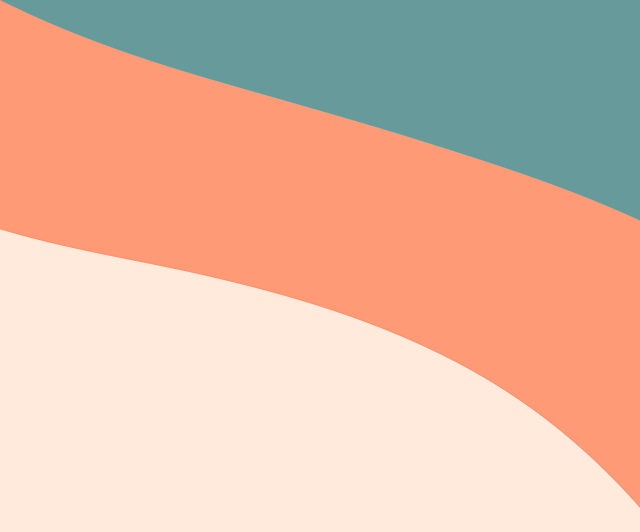
Give the GLSL for this background, as a WebGL 1 fragment shader.

```glsl
precision highp float;

uniform vec2 u_resolution;

#define TEAL vec3(0.404, 0.608, 0.608)
#define CORAL vec3(1.0, 0.604, 0.463)
#define CREAM vec3(1.0, 0.918, 0.863)
// Edge heights and slopes at x = 0, 1/3, 2/3 and 1
#define UPPER_HEIGHTS vec4(1.0, 0.8495, 0.732, 0.5855)
#define UPPER_SLOPES vec4(-0.60, -0.349, -0.379, -0.554)
#define LOWER_HEIGHTS vec4(0.569, 0.4785, 0.3464, 0.0455)
#define LOWER_SLOPES vec4(-0.361, -0.283, -0.56, -1.36)
#define RIM_WIDTH 0.002
#define RIM_SHADE 0.06

// Cubic Hermite segment over one third of the width
float hermite(float t, vec2 height, vec2 slope) {
    float s = 1.0 - t;
    return height.x * (1.0 + 2.0 * t) * s * s
         + height.y * (3.0 - 2.0 * t) * t * t
         + (slope.x * s - slope.y * t) * t * s / 3.0;
}

float curve(float x, vec4 heights, vec4 slopes) {
    float t = 3.0 * x;
    if (t < 1.0) return hermite(t, heights.xy, slopes.xy);
    if (t < 2.0) return hermite(t - 1.0, heights.yz, slopes.yz);
    return hermite(t - 2.0, heights.zw, slopes.zw);
}

// Signed distance above a curve, in canvas heights
float distanceAbove(vec2 p, vec4 heights, vec4 slopes, float aspect) {
    float stepX = 0.002;
    float rise = curve(p.x + stepX, heights, slopes)
               - curve(p.x - stepX, heights, slopes);
    float slope = rise / (2.0 * stepX * aspect);
    return (p.y - curve(p.x, heights, slopes)) / sqrt(1.0 + slope * slope);
}

void main() {
    vec2 p = gl_FragCoord.xy / u_resolution;
    float aspect = u_resolution.x / u_resolution.y;
    float pixel = 1.0 / u_resolution.y;
    float upper = distanceAbove(p, UPPER_HEIGHTS, UPPER_SLOPES, aspect);
    float lower = distanceAbove(p, LOWER_HEIGHTS, LOWER_SLOPES, aspect);

    // Coral band with a faint shaded rim above the cream hill
    float rim = exp(-pow(lower / RIM_WIDTH, 2.0));
    vec3 color = CORAL * (1.0 - RIM_SHADE * rim);

    // Antialiased layers
    color = mix(CREAM, color, clamp(lower / pixel + 0.5, 0.0, 1.0));
    color = mix(color, TEAL, clamp(upper / pixel + 0.5, 0.0, 1.0));
    gl_FragColor = vec4(color, 1.0);
}
```
